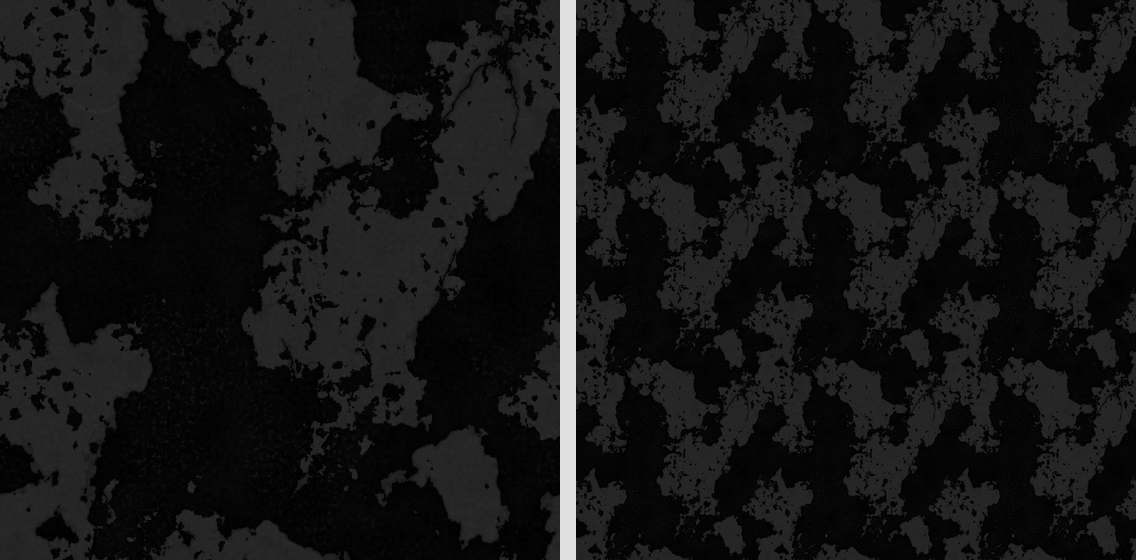
Left: one tile. Right: repeated 3 by 3.
This texture is drawn by a Shadertoy shader. Its source:

```glsl
const vec3 GROUND_COLOR = vec3(0.019);
const vec3 PAINT_COLOR = vec3(0.149);
const vec3 WORN_PAINT_COLOR = vec3(0.112);
const vec3 DUST_COLOR = vec3(0.075);

// Noise frequencies are whole repeats per canvas, so everything wraps.
const vec2 PATCH_FREQ = vec2(4.0, 3.0);
const vec2 WEAR_FREQ = vec2(5.0);
const vec2 WARP_FREQ = vec2(7.0);
const vec2 RAGGED_FREQ = vec2(24.0);
const vec2 PIT_FREQ = vec2(38.0, 34.0);
const vec2 CRACK_FREQ = vec2(6.0, 4.0);
const vec2 SCRATCH_FREQ = vec2(5.0, 8.0);
const vec2 GRAIN_FREQ = vec2(230.0);

const float PATCH_LEVEL = 0.2;    // higher leaves less paint
const float WARP_AMOUNT = 0.012;
const float RAGGED_MIN = 0.08;
const float RAGGED_MAX = 0.5;
const float PIT_LEVEL_SOUND = 2.4;
const float PIT_LEVEL_WORN = 0.95;
const float CRACK_WIDTH = 0.035;
const float NOISE_GAIN = 5.7;     // brings gradient noise to unit deviation

vec2 hash22(vec2 p) {
    vec3 q = fract(p.xyx * vec3(0.1031, 0.1030, 0.0973));
    q += dot(q, q.yzx + 33.33);
    return fract((q.xx + q.yz) * q.zy);
}

float cornerSlope(vec2 cell, vec2 offset, vec2 period, float seed) {
    vec2 gradient = hash22(mod(cell, period) + seed * 17.0) * 2.0 - 1.0;
    return dot(gradient, offset);
}

// Wrapping gradient noise with zero mean and about unit deviation.
float noise(vec2 uv, vec2 period, float seed) {
    vec2 p = uv * period + vec2(0.37, 0.71) * seed;
    vec2 cell = floor(p);
    vec2 f = p - cell;
    vec2 w = f * f * f * (f * (f * 6.0 - 15.0) + 10.0);
    vec2 e = vec2(1.0, 0.0);
    float low = mix(cornerSlope(cell, f, period, seed),
                    cornerSlope(cell + e.xy, f - e.xy, period, seed), w.x);
    float high = mix(cornerSlope(cell + e.yx, f - e.yx, period, seed),
                     cornerSlope(cell + e.xx, f - e.xx, period, seed), w.x);
    return NOISE_GAIN * mix(low, high, w.y);
}

float fbm(vec2 uv, vec2 period, int octaves, float gain, float seed) {
    float sum = 0.0, power = 0.0, amplitude = 1.0;
    for (int i = 0; i < octaves; i++) {
        sum += amplitude * noise(uv, period, seed + float(i));
        power += amplitude * amplitude;
        amplitude *= gain;
        period *= 2.0;
    }
    return sum / sqrt(power);
}

// Positive on paint, negative on bare ground.
float paintField(vec2 uv, float wear) {
    vec2 warp = vec2(noise(uv, WARP_FREQ, 3.0), noise(uv, WARP_FREQ, 5.0));
    float ragged = fbm(uv, RAGGED_FREQ, 4, 0.6, 21.0);
    float field = fbm(uv + WARP_AMOUNT * warp, PATCH_FREQ, 6, 0.46, 11.0) - PATCH_LEVEL;
    field += mix(RAGGED_MIN, RAGGED_MAX, wear) * ragged;

    // Small flaked pits, dense where the paint is worn
    float pit = fbm(uv, PIT_FREQ, 3, 0.55, 31.0);
    field = min(field, mix(PIT_LEVEL_SOUND, PIT_LEVEL_WORN, wear) - pit);

    // A few thin cracks
    float crackGate = max(0.0, 0.7 - noise(uv, WEAR_FREQ, 41.0));
    float crack = abs(noise(uv, CRACK_FREQ, 43.0) + 0.06 * ragged);
    return min(field, crack - CRACK_WIDTH + crackGate);
}

void mainImage(out vec4 fragColor, in vec2 fragCoord) {
    vec2 uv = fragCoord / iResolution.xy;

    float wear = smoothstep(-0.5, 1.3, fbm(uv, WEAR_FREQ, 2, 0.5, 7.0));
    float field = paintField(uv, wear);
    float coverage = smoothstep(-0.7, 0.7, field / max(fwidth(field), 0.0001));

    float grain = fbm(uv, GRAIN_FREQ / 2.0, 2, 0.9, 51.0);
    float mottle = fbm(uv, vec2(9.0), 4, 0.6, 61.0);

    // Bare ground: near black, dusted in patches, darkest beside the paint
    float dustArea = smoothstep(-0.3, 1.6, fbm(uv, vec2(4.0), 4, 0.6, 71.0));
    float dust = dustArea * smoothstep(0.5, 2.6, grain);
    float shade = 1.0 - 0.55 * smoothstep(-0.6, 0.0, field);
    vec3 ground = GROUND_COLOR * (1.0 + 0.2 * mottle + 0.25 * grain);
    ground = mix(ground, DUST_COLOR, dust) * shade;

    // Paint: even grey with worn rims, soft stains and faint scratches
    float rim = 1.0 - smoothstep(0.0, 0.22, field);
    float stain = 0.45 * smoothstep(0.7, 2.2, mottle);
    vec3 paint = mix(PAINT_COLOR, WORN_PAINT_COLOR, max(rim, stain));
    float scratchLine = abs(noise(uv, SCRATCH_FREQ, 81.0));
    float scratch = 1.0 - smoothstep(0.01, 0.05, scratchLine);
    scratch *= smoothstep(0.3, 1.2, noise(uv, vec2(8.0), 83.0));
    paint *= 1.0 + 0.02 * mottle + 0.03 * grain + 0.12 * scratch;

    fragColor = vec4(max(mix(ground, paint, coverage), 0.0), 1.0);
}
```
